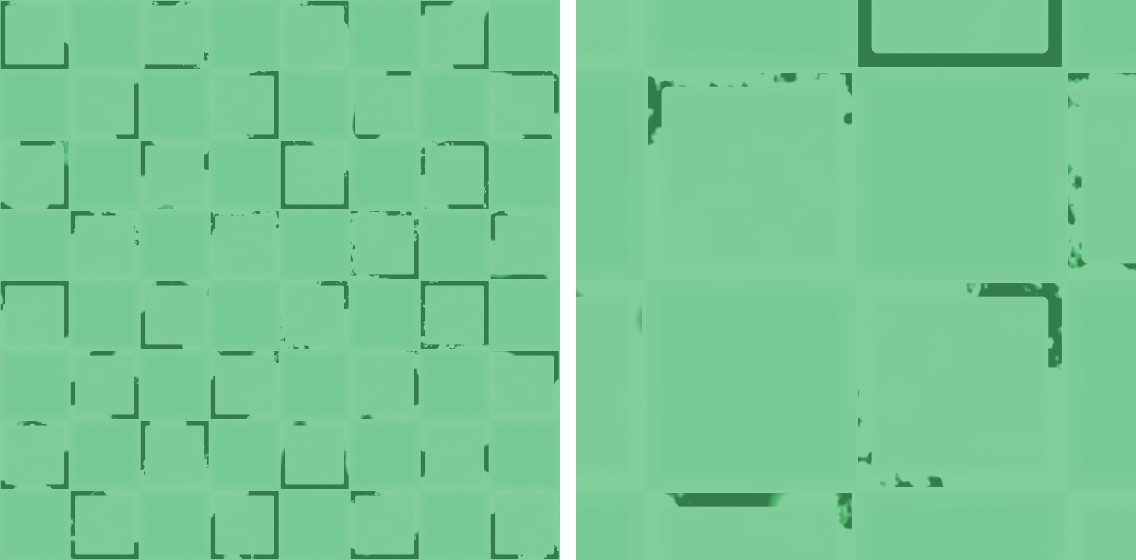
Left: the whole. Right: its middle third, enlarged.
Give the GLSL for this pattern, as a Shadertoy shader.

```glsl
// An 8 by 8 checkerboard of soft green tiles; every other tile carries a dark
// painted frame. Rounded-box distances shape the frames, and layered value
// noise wears the paint away in long stretches with mottled or clean ends.

float hash(vec2 p) {
    vec3 q = fract(vec3(p.xyx) * 0.1031);
    q += dot(q, q.yzx + 33.33);
    return fract((q.x + q.y) * q.z);
}

float noise(vec2 p) {
    vec2 i = floor(p), f = fract(p);
    f = f * f * (3.0 - 2.0 * f);
    return mix(mix(hash(i), hash(i + vec2(1, 0)), f.x),
               mix(hash(i + vec2(0, 1)), hash(i + vec2(1, 1)), f.x), f.y);
}

float fbm(vec2 p) {
    float sum = 0.0, amp = 0.5;
    for (int i = 0; i < 3; i++) {
        sum += amp * noise(p);
        p = p * 2.03 + 17.3;
        amp *= 0.5;
    }
    return sum / 0.875;
}

float roundBox(vec2 p, float halfSize, float radius) {
    vec2 q = abs(p) - halfSize + radius;
    return length(max(q, 0.0)) + min(max(q.x, q.y), 0.0) - radius;
}

// Remaining paint: positive where intact, negative where worn off
float paintLeft(vec2 grid, vec2 cell) {
    float patches = noise(grid * 2.1 + 41.0) - 0.52;
    float cellBias = (hash(cell + 7.0) - 0.5) * 0.28;
    float roughness = 2.6 * smoothstep(0.35, 0.75, noise(grid * 1.7 + 90.0));
    return 4.5 * (patches + cellBias) + roughness * (fbm(grid * 13.0) - 0.5);
}

void mainImage(out vec4 fragColor, in vec2 fragCoord) {
    vec2 grid = 8.0 * fragCoord / iResolution.y;
    float pixel = 8.0 / iResolution.y;
    vec2 cell = floor(grid);
    vec2 p = fract(grid) - vec2(0.495, 0.5);
    float framed = mod(cell.x + cell.y, 2.0);

    // Tile faces, paler towards their edges
    float rim = max(abs(p.x), abs(p.y));
    vec3 plain = mix(vec3(0.462, 0.790, 0.578), vec3(0.492, 0.800, 0.598),
                     smoothstep(0.36, 0.50, rim));
    vec3 light = mix(vec3(0.491, 0.800, 0.597), vec3(0.508, 0.806, 0.609),
                     smoothstep(0.39, 0.44, rim));
    vec3 color = mix(plain, light, framed);
    color += 0.008 * (fbm(grid * 5.0) - 0.5);

    // Frame with square outer and slightly rounded inner corners
    float outer = roundBox(p, 0.485, 0.004);
    float inner = roundBox(p, 0.421, 0.03);
    float frame = framed * smoothstep(0.5, -0.5, max(outer, -inner) / pixel);

    // Worn paint: bright green fringe, then the dark coat
    float paint = paintLeft(grid, cell);
    vec3 coat = mix(vec3(0.29, 0.70, 0.42), vec3(0.20, 0.49, 0.29),
                    smoothstep(0.0, 0.16, paint));
    color = mix(color, coat, frame * smoothstep(-0.14, 0.02, paint));

    fragColor = vec4(color, 1.0);
}
```
